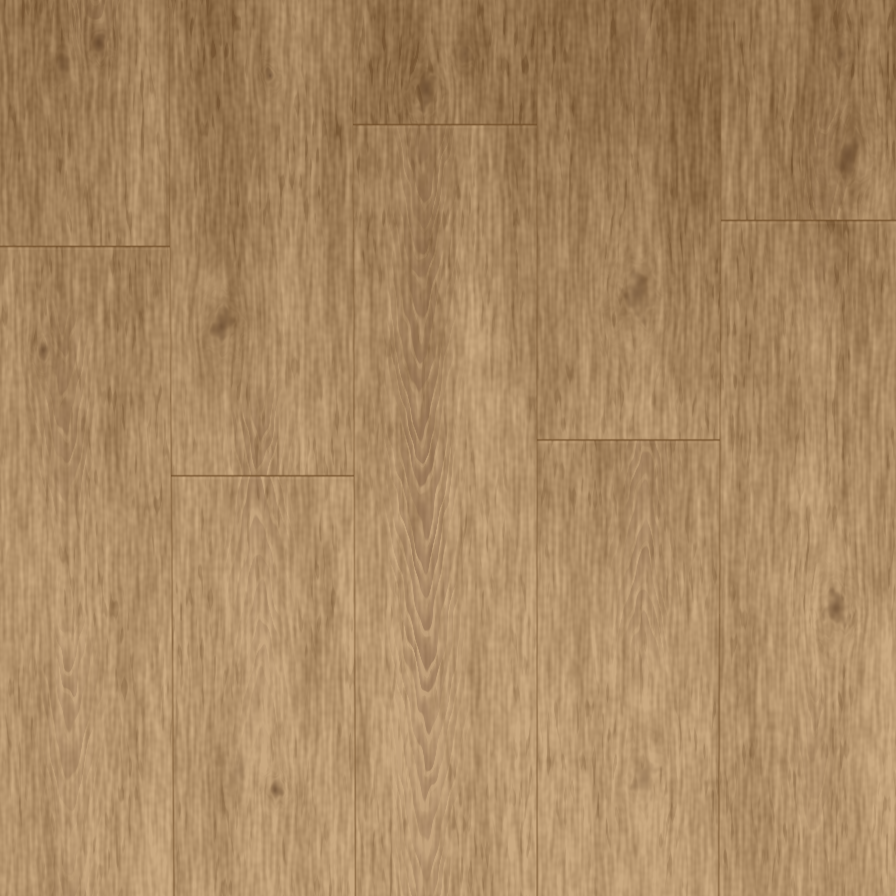
Write a three.js fragment shader that draws this texture.

```glsl
// Oak plank floor: five columns of long boards with staggered end joints.
// Stretched gradient noise makes fine fibres and pores, nested arches make
// the growth rings, and hashed knots gently bend the grain around themselves.
#define PLANK_WIDTH 0.2057
#define FIRST_SEAM 0.188
#define SEAM_HALF_WIDTH 0.0009
#define EDGE_SOFTNESS 0.0011
#define RING_SPACING 0.038
#define ARCH_SLOPE 5.5
#define FEATURE_COLUMN 2.0
#define FIBRE_STRENGTH 0.85
#define PORE_STRENGTH 0.3
#define KNOT_RADIUS 0.011
#define PERSPECTIVE 0.015

varying vec2 vUv;

const vec3 OAK_DARK = vec3(0.55, 0.42, 0.275);
const vec3 OAK_LIGHT = vec3(0.77, 0.64, 0.48);
const vec3 LATEWOOD = vec3(0.50, 0.365, 0.245);
const vec3 KNOT_BROWN = vec3(0.37, 0.25, 0.15);
const vec3 SEAM_BROWN = vec3(0.45, 0.31, 0.16);

float hash(vec2 p) {
  vec3 h = fract(p.xyx * 0.1031);
  h += dot(h, h.yzx + 33.33);
  return fract((h.x + h.y) * h.z);
}

float corner(vec2 cell, vec2 offset) {
  float angle = 6.2832 * hash(cell);
  return dot(vec2(cos(angle), sin(angle)), offset);
}

// Gradient noise, about -0.7 to 0.7
float noise(vec2 p) {
  vec2 i = floor(p), f = p - i;
  vec2 w = f * f * f * (f * (f * 6.0 - 15.0) + 10.0);
  vec2 e = vec2(1.0, 0.0);
  float low = mix(corner(i, f), corner(i + e, f - e), w.x);
  float high = mix(corner(i + e.yx, f - e.yx), corner(i + 1.0, f - 1.0), w.x);
  return mix(low, high, w.y);
}

// Height of the end joint in each column
float jointHeight(float column) {
  return column < 0.5 ? 0.725 : column < 1.5 ? 0.469 :
         column < 2.5 ? 0.861 : column < 3.5 ? 0.509 : 0.754;
}

float line(float d) {
  return 1.0 - smoothstep(SEAM_HALF_WIDTH - EDGE_SOFTNESS, SEAM_HALF_WIDTH + EDGE_SOFTNESS, abs(d));
}

void main() {
  // Plank layout
  vec2 p = vUv;
  p.x = 0.6 + (p.x - 0.6) * (1.0 + PERSPECTIVE * (1.0 - p.y));
  float across = (p.x - FIRST_SEAM) / PLANK_WIDTH + 1.0;
  float column = floor(across);
  float joint = jointHeight(column);
  float upper = step(joint, p.y);
  float seed = column + 7.0 * upper + 1.0;
  float feature = (1.0 - step(0.5, abs(column - FEATURE_COLUMN))) * (1.0 - upper);
  vec2 q = vec2(fract(across) * PLANK_WIDTH, p.y);
  vec2 shift = seed * vec2(0.37, 1.9);

  // Knots: ragged cores with faint rings, some hardly showing
  float core = 0.0, halo = 0.0, knotRings = 0.0, bend = 0.0;
  float ragged = noise((q + shift) * vec2(70.0, 45.0)) + 0.6 * noise((q + shift) * vec2(170.0, 110.0));
  for (int k = 0; k < 2; k++) {
    float id = float(k);
    float size = mix(1.0, 0.5, id) * mix(0.7, 1.1, hash(vec2(seed, id + 11.0)));
    float show = smoothstep(0.1, 0.9, hash(vec2(seed, id + 31.0))) * (1.0 - 0.85 * feature);
    vec2 place = vec2(hash(vec2(seed, id + 3.0)), hash(vec2(seed, id + 23.0)));
    vec2 center = vec2(mix(0.25, 0.75, place.x) * PLANK_WIDTH,
                       mix(joint * upper, mix(joint, 1.0, upper), mix(0.08, 0.88, place.y)));
    vec2 d = (q - center) * vec2(1.0, 0.62) / (KNOT_RADIUS * size);
    float round2 = dot(d, d);
    float r = sqrt(round2) * (1.0 + 0.8 * ragged);
    float glow = show * exp(-round2 * 0.12);
    core += show * exp(-r * r * 1.6);
    halo += glow;
    knotRings += sin(r * 5.5) * glow;
    bend += (q.x - center.x) * 0.5 * show * exp(-round2 * 0.09);
  }
  vec2 g = q + shift - vec2(bend, 0.0);

  // Fibres, short dark pores and broad clouds of tone
  float cloud = noise(g * vec2(14.0, 1.9)) + 0.5 * noise(g * vec2(34.0, 4.5));
  float fibre = 0.22 * noise(g * vec2(75.0, 4.0)) + 0.42 * noise(g * vec2(150.0, 11.0))
              + 0.50 * noise(g * vec2(250.0, 30.0));
  float pores = smoothstep(0.16, 0.38, noise(g * vec2(210.0, 34.0) + 9.0));
  pores *= smoothstep(-0.3, 0.3, noise(g * vec2(28.0, 6.0) + 4.0));
  float mottle = noise(g * vec2(170.0, 130.0));

  // Growth rings: arches nested along the wandering heart of the plank
  float heart = mix(mix(0.35, 0.62, hash(vec2(seed, 41.0))), 0.38, feature) * PLANK_WIDTH;
  float dx = q.x - bend - heart - 0.012 * noise(vec2(seed * 3.7, p.y * 2.6));
  float facing = mix(hash(vec2(seed, 53.0)) < 0.3 ? -1.0 : 1.0, 1.0, feature);
  float arch = facing * q.y - ARCH_SLOPE * sqrt(dx * dx + 0.00012)
             + 0.022 * noise(g * vec2(50.0, 12.0)) + 0.018 * noise(g * vec2(105.0, 28.0));
  float ring = fract(arch / RING_SPACING + 0.8 * noise(vec2(arch * 9.0, seed * 5.3)));
  float late = smoothstep(0.14, 0.25, ring) * (1.0 - smoothstep(0.4, 1.0, ring));
  float early = 1.0 - smoothstep(0.1, 0.2, ring) + smoothstep(0.9, 1.0, ring);
  float patches = smoothstep(-0.1, 0.3, noise(vec2(seed * 2.3, p.y * 3.5)));
  float broken = smoothstep(-0.45, 0.25, noise(g * vec2(60.0, 14.0) + 2.0));
  float middle = exp(-pow((p.y - 0.42) / 0.28, 2.0));
  float figure = mix(0.55 * patches, 0.5 + 0.5 * middle, feature) * exp(-dx * dx / 0.0010);
  float heartTone = figure * exp(-dx * dx / 0.0003);

  // Wood tone under soft light that falls off to the top and the sides
  float light = 0.22 + 0.66 * (1.0 - smoothstep(0.2, 1.12, vUv.y)) - 0.8 * pow(vUv.x - 0.5, 2.0);
  float tone = light + 0.14 * (hash(vec2(seed, 67.0)) - 0.5) + 0.38 * cloud
             + FIBRE_STRENGTH * fibre + 0.2 * mottle - PORE_STRENGTH * pores
             + 0.32 * early * broken * figure - 0.16 * halo + 0.08 * knotRings;
  vec3 color = mix(OAK_DARK, OAK_LIGHT, clamp(tone, -0.35, 1.12));
  float brown = 0.7 * late * mix(broken, 1.0, 0.5) * figure + 0.22 * heartTone;
  color = mix(color, LATEWOOD + 0.12 * light + 0.05 * fibre, clamp(brown, 0.0, 0.8));
  color = mix(color, KNOT_BROWN, 0.65 * clamp(core, 0.0, 1.0));

  // Seams, with a pale bevel under each end joint
  float seamX = (across - floor(across + 0.5)) * PLANK_WIDTH;
  float seamY = p.y - joint;
  color += 0.025 * line(seamY + 0.003);
  color = mix(color, SEAM_BROWN, line(seamX) * mix(0.6, 0.25, vUv.y));
  color = mix(color, SEAM_BROWN, 0.75 * line(seamY));
  gl_FragColor = vec4(color, 1.0);
}
```
